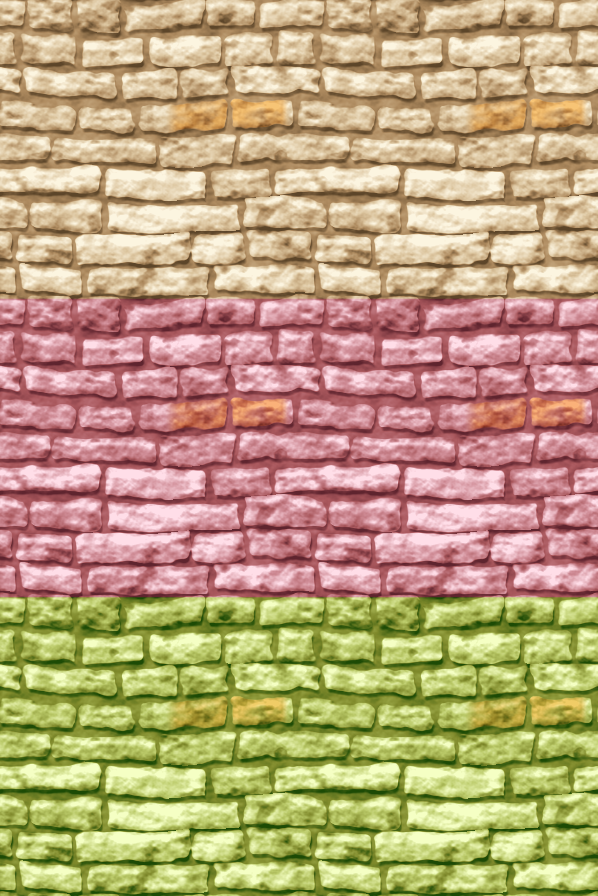
Give the GLSL for this texture, as a WebGL 1 fragment shader.

```glsl
precision highp float;
// Rough stone wall: one tile, 2 across and 3 down, tinted cream, pink and green by row.
uniform vec2 u_resolution;

const vec2 TILES = vec2(2.0, 3.0);
const float COURSES = 9.0;        // stone courses per tile
const float WARP = 0.045;         // waviness of the courses
const float JOINT = 0.009;        // half width of a mortar joint
const float CORNER = 0.014;       // corner radius of a stone
const float CHIPPING = 0.030;     // raggedness of stone outlines
const vec2 LIGHT = vec2(-0.006, 0.016);
const float RUST_COURSE = 5.0;    // course holding the rusty stones
const vec3 RUST = vec3(0.98, 0.80, 0.52);
const vec3 CREAM_SHADOW = vec3(0.36, 0.27, 0.16);
const vec3 CREAM_MORTAR = vec3(0.68, 0.54, 0.37);
const vec3 CREAM_STONE = vec3(0.86, 0.77, 0.62);
const vec3 CREAM_SHINE = vec3(0.99, 0.96, 0.88);
const vec3 PINK_SHADOW = vec3(0.37, 0.14, 0.18);
const vec3 PINK_MORTAR = vec3(0.66, 0.34, 0.36);
const vec3 PINK_STONE = vec3(0.82, 0.56, 0.60);
const vec3 PINK_SHINE = vec3(1.00, 0.87, 0.91);
const vec3 GREEN_SHADOW = vec3(0.11, 0.29, 0.02);
const vec3 GREEN_MORTAR = vec3(0.50, 0.54, 0.17);
const vec3 GREEN_STONE = vec3(0.73, 0.79, 0.41);
const vec3 GREEN_SHINE = vec3(0.96, 1.00, 0.77);

float hash(vec2 p) { return fract(sin(dot(p, vec2(127.1, 311.7))) * 43758.545); }

// Value noise that wraps over the unit tile
float noise(vec2 p, vec2 freq) {
  vec2 f = fract(p * freq);
  f = f * f * (3.0 - 2.0 * f);
  vec2 a = mod(floor(p * freq), freq);
  vec2 b = mod(a + 1.0, freq);
  return mix(mix(hash(a), hash(vec2(b.x, a.y)), f.x),
             mix(hash(vec2(a.x, b.y)), hash(b), f.x), f.y);
}

float fbm(vec2 p, vec2 freq) {
  float sum = 0.0;
  float amp = 0.57;
  for (int i = 0; i < 3; i++) {
    sum += amp * noise(p, freq);
    freq *= 2.0;
    amp *= 0.5;
  }
  return sum;
}

// Position of the vertical joint left of a stone
float jointAt(float column, float count, float course) {
  return column + 0.6 * (hash(vec2(mod(column, count), course + 20.0)) - 0.5);
}

// x: depth inside the nearest stone (negative in mortar), yz: stone id
vec3 stone(vec2 p) {
  vec2 q = p + WARP * (vec2(fbm(p + 0.37, vec2(5.0)), fbm(p, vec2(4.0, 5.0))) - 0.5);
  float row = floor(q.y * COURSES);
  float course = mod(row, COURSES);
  float count = 3.0 + floor(2.99 * hash(vec2(course, 7.0)));
  float x = q.x * count + hash(vec2(course, 3.0));
  float column = floor(x);
  if (x < jointAt(column, count, course)) column -= 1.0;
  else if (x > jointAt(column + 1.0, count, course)) column += 1.0;
  float left = jointAt(column, count, course);
  float right = jointAt(column + 1.0, count, course);
  vec2 id = vec2(mod(column, count), course);

  // Tilted rounded box with its own height, then a chipped outline
  vec2 size = vec2((right - left) / count, 1.0 / COURSES);
  vec2 halfSize = 0.5 * size - JOINT * vec2(1.0, mix(0.6, 1.7, hash(id + 40.0)));
  vec2 d = vec2((x - 0.5 * (left + right)) / count, q.y - (row + 0.5) / COURSES);
  d.y += 0.012 * (hash(id + 50.0) - 0.5) + 0.12 * d.x * (hash(id + 60.0) - 0.5);
  d = abs(d) - halfSize + CORNER;
  float dist = length(max(d, 0.0)) + min(max(d.x, d.y), 0.0) - CORNER;
  return vec3(-dist - CHIPPING * (fbm(p, vec2(14.0, 18.0)) - 0.5), id);
}

// Tone 0..1 runs from shadow through mortar and stone to shine
vec3 ramp(float tone, vec3 shadow, vec3 mortar, vec3 face, vec3 shine) {
  vec3 c = mix(shadow, mortar, clamp(tone * 3.0, 0.0, 1.0));
  c = mix(c, face, clamp(tone * 3.0 - 1.0, 0.0, 1.0));
  return mix(c, shine, clamp(tone * 3.0 - 2.0, 0.0, 1.0));
}

void main() {
  vec2 grid = gl_FragCoord.xy / u_resolution * TILES;
  vec2 p = fract(grid);
  float pixel = TILES.y / u_resolution.y;

  // Stone coverage, bevel and shadow thrown on the mortar
  vec3 s = stone(p);
  float towardLight = stone(p + LIGHT).x;
  float soft = max(0.003, 0.7 * pixel);
  float mask = smoothstep(-soft, soft, s.x);
  float bevel = smoothstep(0.0, 0.024, s.x) - smoothstep(0.0, 0.024, towardLight);
  float shade = smoothstep(-0.002, 0.010, towardLight);

  // Weathered surface
  float rough = fbm(p, vec2(20.0, 26.0)) - 0.5;
  float grain = fbm(p, vec2(36.0, 44.0)) - fbm(p + 0.6 * LIGHT, vec2(36.0, 44.0));
  float pits = smoothstep(0.58, 0.76, fbm(p + 0.31, vec2(16.0, 24.0)));
  float faceTone = 0.72 + 0.22 * (hash(s.yz + 70.0) - 0.5) + 0.26 * bevel
                 + 0.65 * rough + 0.55 * grain - 0.32 * pits;
  float mortarTone = 0.32 + 0.40 * rough + 0.18 * grain - 0.26 * shade;
  float tone = mix(mortarTone, faceTone, mask);

  // Tint of each tile row, from the bottom up
  vec3 color = ramp(tone, GREEN_SHADOW, GREEN_MORTAR, GREEN_STONE, GREEN_SHINE);
  vec3 pink = ramp(tone, PINK_SHADOW, PINK_MORTAR, PINK_STONE, PINK_SHINE);
  vec3 cream = ramp(tone, CREAM_SHADOW, CREAM_MORTAR, CREAM_STONE, CREAM_SHINE);
  color = mix(color, pink, smoothstep(-0.5, 0.5, (grid.y - 1.0) / pixel));
  color = mix(color, cream, smoothstep(-0.5, 0.5, (grid.y - 2.0) / pixel));

  // Rusty stones on the right of one course
  float span = smoothstep(0.55, 0.60, p.x) * (1.0 - smoothstep(0.94, 0.97, p.x));
  float rust = mask * span * step(abs(s.z - RUST_COURSE), 0.5);
  color *= mix(vec3(1.0), RUST, rust * clamp(0.8 + 1.5 * rough, 0.0, 1.0));
  gl_FragColor = vec4(color, 1.0);
}
```
